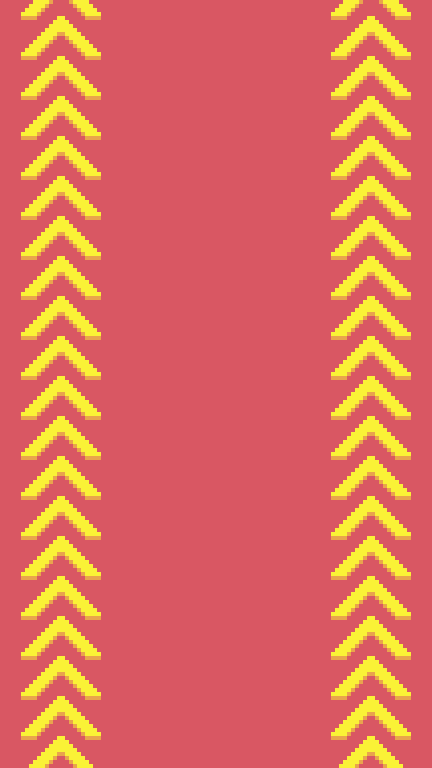
Write a WebGL 1 fragment shader that draws this pattern.

```glsl
precision highp float;

uniform vec2 u_resolution;

#define GRID_ROWS 192.0      // blocks over the canvas height
#define PERIOD 10.0          // rows between chevrons
#define APEX_ROW 4.0         // first whole apex, counted from the top
#define COLUMN_CENTER 15.25  // chevron axis, in blocks from either side
#define HALF_WIDTH 10.0      // blocks from axis to arm tip
#define THICKNESS 4.0        // vertical depth of the arms
#define SHADE 0.5            // strength of the lower rim
#define SAMPLES 4

const vec3 BACKGROUND = vec3(0.85, 0.34, 0.39);
const vec3 YELLOW = vec3(0.98, 0.95, 0.21);

// Yellow amount of one block: k steps from the axis, row below the apex
float chevronBlock(float k, float row) {
  float rim = min(k + THICKNESS, HALF_WIDTH);
  float body = step(k, row) * step(row, rim - 0.5);
  float lowerRim = 1.0 - step(0.5, abs(row - rim));
  return (body + SHADE * lowerRim) * step(k, HALF_WIDTH - 0.5);
}

// Two mirrored columns of repeating chevrons, in block units
float chevronColumns(vec2 p, float gridWidth) {
  float x = min(p.x, gridWidth - p.x);
  float k = floor(abs(x - COLUMN_CENTER));
  float row = floor(mod(GRID_ROWS - p.y - APEX_ROW, PERIOD));
  // The rim of the chevron above reaches into this period
  return max(chevronBlock(k, row), chevronBlock(k, row + PERIOD));
}

void main() {
  float blocksPerPixel = GRID_ROWS / u_resolution.y;
  float gridWidth = u_resolution.x * blocksPerPixel;

  // Average over the pixel area to smooth the block edges
  float amount = 0.0;
  for (int j = 0; j < SAMPLES; j++) {
    for (int i = 0; i < SAMPLES; i++) {
      vec2 offset = (vec2(float(i), float(j)) + 0.5) / float(SAMPLES) - 0.5;
      amount += chevronColumns((gl_FragCoord.xy + offset) * blocksPerPixel, gridWidth);
    }
  }
  amount /= float(SAMPLES * SAMPLES);

  gl_FragColor = vec4(mix(BACKGROUND, YELLOW, amount), 1.0);
}
```
